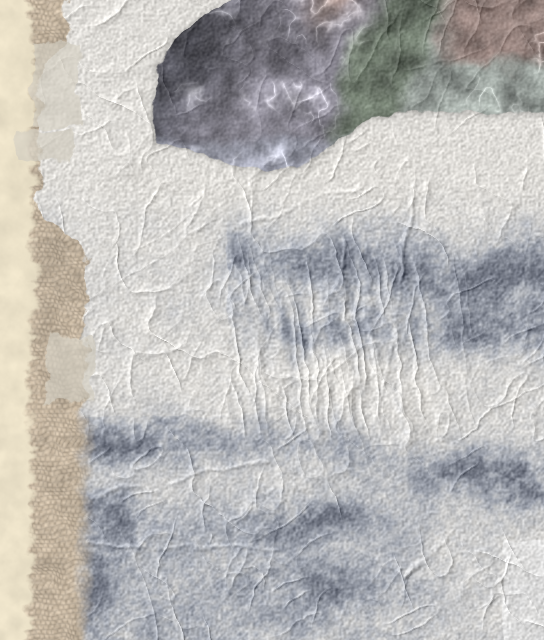
Give the GLSL for this texture, as a Shadertoy shader.

```glsl
// Layered wrinkled paper with blue-grey washes, a torn film collage and frayed woven canvas.
#define PAPER vec3(.88, .87, .85)
#define WASH vec3(.63, .65, .69)
#define DEEP_WASH vec3(.44, .46, .51)
#define CANVAS vec3(.76, .70, .62)
#define CREAM vec3(.94, .90, .80)
#define RELIEF .27
#define GRAIN .10
#define THREADS 125.
#define SOFT .0015

float hash(vec2 c) {
  vec3 q = fract(c.xyx * .1031);
  q += dot(q, q.yzx + 33.33);
  return fract((q.x + q.y) * q.z);
}

float noise(vec2 p) {
  vec2 i = floor(p), f = fract(p);
  f = f * f * (3. - 2. * f);
  return mix(mix(hash(i), hash(i + vec2(1, 0)), f.x),
             mix(hash(i + vec2(0, 1)), hash(i + 1.), f.x), f.y);
}

float fbm(vec2 p) {
  float sum = 0., amp = .5;
  for (int i = 0; i < 5; i++, amp *= .5) {
    sum += amp * noise(p);
    p = mat2(1.6, 1.2, -1.2, 1.6) * p + 7.3;
  }
  return sum;
}

vec2 warp(vec2 p, float scale) {
  return vec2(fbm(p * scale), fbm(p * scale + 20.)) - .5;
}

float ridge(vec2 p, float sharpness) {
  return pow(1. - abs(2. * noise(p) - 1.), sharpness);
}

float blob(vec2 p, vec2 centre, vec2 radius) {
  vec2 d = (p - centre) / radius;
  return exp(-dot(d, d));
}

float box(vec2 p, vec2 low, vec2 high) {
  vec2 d = min(p - low, high - p);
  return smoothstep(-SOFT, SOFT, min(d.x, d.y));
}

float segment(vec2 p, vec2 a, vec2 b) {
  vec2 d = b - a;
  return length(p - a - d * clamp(dot(p - a, d) / dot(d, d), 0., 1.));
}

// Long folds: start and end points
const vec4 FOLDS[10] = vec4[10](
  vec4(.645, .755, .63, .57), vec4(.63, .57, .597, .345), vec4(.54, .62, .515, .52),
  vec4(.525, .49, .51, .335), vec4(.43, .24, .535, .167), vec4(.535, .167, .64, .10),
  vec4(.143, .225, .42, .28), vec4(.64, .10, .71, .17), vec4(.14, .154, .43, .14),
  vec4(.38, .65, .55, .71));

// Dense pigment: centre and radius
const vec4 STAINS[11] = vec4[11](
  vec4(.76, .565, .13, .032), vec4(.37, .60, .022, .035), vec4(.52, .59, .09, .028),
  vec4(.49, .47, .05, .03), vec4(.75, .48, .13, .035), vec4(.20, .31, .075, .03),
  vec4(.80, .245, .11, .03), vec4(.17, .20, .06, .04), vec4(.48, .18, .08, .027),
  vec4(.52, .07, .07, .03), vec4(.15, .08, .03, .05));

float pleatArea(vec2 p) {
  return smoothstep(.34, .38, p.x) * smoothstep(.78, .66, p.x)
       * smoothstep(.30, .36, p.y) * smoothstep(.66, .54, p.y);
}

float paperHeight(vec2 p) {
  vec2 bent = p + .03 * warp(p, 16.), w = bent;
  float h = 0., amp = .0042;
  // Short broken creases in turning directions
  for (int i = 0; i < 4; i++, amp *= .8) {
    w = mat2(.8, .6, -.6, .8) * w * 1.15 + 3.7;
    h += amp * ridge(w * vec2(8, 21), 8.) * smoothstep(.42, .75, noise(w * 9.));
  }
  h += .0042 * pleatArea(p) * ridge(vec2((bent.x + .17 * p.y) * 75., p.y * 9.), 2.);
  for (int i = 0; i < 10; i++) {
    float d = segment(bent, FOLDS[i].xy, FOLDS[i].zw) / .0038;
    h += .0035 * exp(-d * d) * noise(p * 25.);
  }
  return h + .0014 * noise(p * 240.) + .0013 * fbm(p * 55.);
}

float washAmount(vec2 p) {
  vec2 q = p + .08 * warp(p, 11.);
  float upper = smoothstep(.29, .42, q.x) * smoothstep(.40, .49, q.y) * smoothstep(.67, .58, q.y);
  float middle = blob(q, vec2(q.x, .315 - .07 * smoothstep(.4, .8, q.x)), vec2(.045));
  float lower = smoothstep(.26, .18, q.y) * smoothstep(.85, .5, q.x);
  float wash = .22 + .33 * upper + .34 * middle + .27 * lower + .2 * blob(q, vec2(.29, .53), vec2(.03));
  for (int i = 0; i < 11; i++) wash += .46 * blob(q, STAINS[i].xy, STAINS[i].zw);
  wash *= .3 + .9 * fbm(p * 26.) + .5 * noise(p * 120.);
  wash *= 1. - .5 * pleatArea(p) * noise(vec2((p.x + .17 * p.y) * 70., p.y * 12.));
  return wash * mix(.35, 1., smoothstep(.73, .64, p.y));
}

// Positive inside the torn film
float filmShape(vec2 p) {
  float left = .243 + .12 * pow(clamp((p.y - .84) / .16, 0., 1.), 3.);
  float bottom = .775 - .04 * smoothstep(.24, .40, p.x) + .09 * smoothstep(.44, .62, p.x);
  return min(p.x - left, p.y - bottom) + .018 * (fbm(p * 38.) - .5);
}

vec3 filmColor(vec2 p) {
  vec2 q = p + .09 * warp(p, 11.);
  float slant = q.x - .3 * (q.y - .9);
  vec3 c = mix(vec3(.32, .32, .35), vec3(.52, .51, .55), smoothstep(.27, .40, slant));
  c = mix(c, vec3(.43, .47, .42), smoothstep(.53, .57, slant));
  c = mix(c, vec3(.62, .65, .63), smoothstep(.63, .67, slant));
  float rose = smoothstep(.65, .70, q.x) * smoothstep(.88, .91, q.y) + blob(q, vec2(.51, 1), vec2(.04));
  c = mix(c, vec3(.56, .49, .47), min(rose, 1.));
  c = mix(c, vec3(.68, .70, .76), .6 * smoothstep(.80, .77, q.y));
  c *= .5 + .95 * fbm(p * 30.);
  return c + .3 * ridge(q * vec2(60, 45), 5.) * smoothstep(.45, .85, noise(p * 20.));
}

void mainImage(out vec4 fragColor, in vec2 fragCoord) {
  vec2 p = fragCoord / iResolution.y, e = vec2(.002, 0);
  float tear = fbm(p * 42.) - .5, grain = GRAIN * (noise(p * 280.) - .5);
  // Woven canvas and frayed border
  vec2 u = p * THREADS + 1.5 * noise(p * 50.);
  float weave = abs(sin(3.1416 * u.y) * sin(3.1416 * (u.x + .5 * floor(u.y))));
  vec3 color = CANVAS * (.92 + .14 * weave + .25 * tear) + grain;
  float fray = p.x - .058 + .03 * tear + .016 * noise(p * vec2(35, 150));
  color = mix(CREAM * (.98 + .12 * tear), color, smoothstep(-.007, .007, fray));
  // Washed paper, panel and pale patch
  float wash = washAmount(p);
  vec3 paper = mix(PAPER, WASH, smoothstep(0., .75, wash));
  paper = mix(paper, DEEP_WASH, smoothstep(.5, 1.1, wash));
  vec2 torn = p + .012 * tear;
  paper = mix(paper, PAPER, .4 * box(torn, vec2(.1, .35), vec2(.356, .72)));
  float pale = box(torn, vec2(.785, -.1), vec2(1, .155));
  paper = mix(paper, vec3(.87), .7 * pale) + .05 * (pale - box(torn, vec2(.793, -.1), vec2(1, .147)));
  // Raking light
  vec2 slope = vec2(paperHeight(p + e.xy), paperHeight(p + e.yx)) - paperHeight(p);
  float light = RELIEF * clamp(dot(slope / e.x, vec2(.75, -.65)), -1., .5) + grain;
  paper += light;
  float margin = mix(.132, .06, smoothstep(.60, .68, p.y)) + .045 * smoothstep(.88, .95, p.y);
  float blur = mix(.016, .002, smoothstep(.33, .38, p.y));
  color = mix(color, paper, smoothstep(-blur, blur, p.x - margin + .03 * tear));
  // Tissue flaps
  torn += .013 * tear;
  float tissue = max(box(torn, vec2(.05, .8), vec2(.125, .93)), box(torn, vec2(.025, .747), vec2(.11, .795)));
  tissue = max(tissue, box(torn, vec2(.073, .372), vec2(.145, .475)));
  color = mix(color, vec3(.83, .81, .76) + .1 * tear, .72 * tissue);
  // Film with a thin shadow
  float film = filmShape(p);
  color *= 1. - .18 * exp(-abs(film) / .005);
  fragColor = vec4(mix(color, filmColor(p) + .6 * light, smoothstep(-SOFT, SOFT, film)), 1);
}
```
